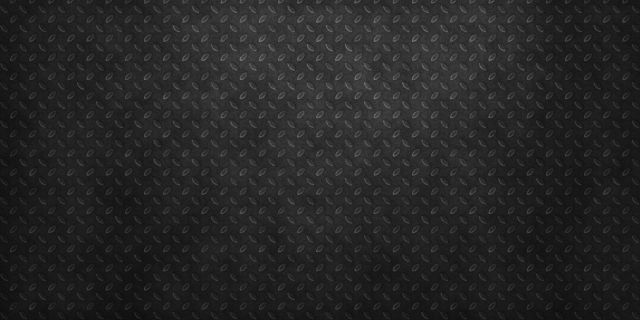
Reproduce this texture procedurally as a Shadertoy shader.

```glsl
// Dark steel tread plate: slanted rounded lugs in alternating rows, under a soft overhead light.

// Lengths are in canvas heights; lug sizes are in lattice periods.
const float PERIOD = 0.0598;
const vec2  LATTICE_ORIGIN = vec2(1.0600, 0.5227);
const float LUG_HALF_LENGTH = 0.205;
const float LUG_HALF_WIDTH = 0.070;
const float LUG_ROUNDING = 0.030;
const float RIM_WIDTH = 0.034;
const float RIM_GAIN = 0.19;
const float SHADOW_GAIN = 0.55;
const float RISING_RIM = 1.0;
const float FALLING_RIM = 0.72;
const vec2  RIM_LIGHT = vec2(-0.707, -0.707);

const vec3  STEEL_DARK = vec3(0.096);
const vec3  STEEL_LIGHT = vec3(0.212);
const vec2  GLOW_CENTER = vec2(0.53, 0.94);   // in fractions of the canvas
const vec2  GLOW_SIZE = vec2(0.42, 0.66);
const float CLOUD_GAIN = 0.50;
const float SMUDGE_GAIN = 0.40;
const float GRAIN_GAIN = 0.26;

float hash(vec2 p) {
    return fract(sin(dot(p, vec2(127.1, 311.7))) * 43758.5453);
}

float noise(vec2 p) {
    vec2 i = floor(p), f = fract(p);
    f = f * f * (3.0 - 2.0 * f);
    return mix(mix(hash(i), hash(i + vec2(1, 0)), f.x),
               mix(hash(i + vec2(0, 1)), hash(i + vec2(1, 1)), f.x), f.y);
}

float fbm(vec2 p) {
    float sum = 0.0, amplitude = 0.5;
    for (int i = 0; i < 5; i++) {
        sum += amplitude * noise(p);
        p = p * 2.03 + 17.3;
        amplitude *= 0.5;
    }
    return sum;
}

// Signed distance to a rounded lens lying along x; also returns its outward direction.
float lens(vec2 p, out vec2 normal) {
    float L = LUG_HALF_LENGTH, w = LUG_HALF_WIDTH;
    float radius = (L * L + w * w) / (2.0 * w);
    vec2 fromArcCenter = vec2(p.x, abs(p.y) + radius - w);
    float arc = length(fromArcCenter) - radius;
    vec2 fromTip = vec2(abs(p.x) - L, p.y);
    bool pastTip = fromTip.x > 0.0 && abs(p.y) * (radius - w) < fromTip.x * L;
    normal = normalize(fromArcCenter) * vec2(1.0, p.y < 0.0 ? -1.0 : 1.0);
    return (pastTip ? length(fromTip) : arc) - LUG_ROUNDING;
}

// One family of lugs: x is the surface factor, y the added rim light.
// The slant is +1 for rising, -1 for falling.
vec2 lugShade(vec2 q, float slant, float pixel) {
    vec2 id = floor(q + 0.5);
    vec2 local = q - id;
    vec2 along = normalize(vec2(1.0, slant));
    vec2 across = vec2(-along.y, along.x);
    vec2 n;
    float d = lens(vec2(dot(local, along), dot(local, across)), n);
    float facing = dot(along * n.x + across * n.y, RIM_LIGHT);

    // Worn rim, brightest where it faces the light
    float wear = mix(0.8, 1.15, hash(id + slant * 7.0)) * mix(0.6, 1.35, noise(q * 9.0));
    float rim = 1.0 - smoothstep(RIM_WIDTH - pixel * 0.5, RIM_WIDTH + pixel * 0.5, abs(d));
    float lit = rim * wear * clamp(0.58 + 0.6 * facing, 0.0, 1.0);

    // Contact shadow outside, slightly polished top inside
    float outside = smoothstep(-pixel * 0.6, pixel * 0.6, d);
    float shadow = outside * exp(-max(d, 0.0) * 17.0) * (0.6 - 0.4 * facing) * (1.0 - rim);
    float top = (1.0 - outside) * 0.12;
    return vec2(1.0 - SHADOW_GAIN * shadow + top, lit);
}

void mainImage(out vec4 fragColor, in vec2 fragCoord) {
    vec2 uv = fragCoord / iResolution.xy;
    vec2 p = fragCoord / iResolution.y;
    float pixel = 1.0 / (iResolution.y * PERIOD);

    // Overhead glow, with darker bands down both sides
    vec2 g = (uv - GLOW_CENTER) / GLOW_SIZE;
    float glow = exp(-dot(g, g));
    vec2 band = (uv.x - vec2(0.87, 0.19)) / vec2(0.07, 0.06);
    float bands = dot(exp(-band * band), vec2(1.0, 0.7));
    vec3 color = mix(STEEL_DARK, STEEL_LIGHT, glow) * (1.0 - 0.16 * bands);

    // Cloudy stains, smudges and fine grain
    color *= 1.0 + CLOUD_GAIN * (fbm(p * vec2(5.0, 3.2) + 4.0) - 0.48);
    color *= 1.0 + SMUDGE_GAIN * (fbm(p * 22.0) - 0.48);
    color *= 1.0 + GRAIN_GAIN * (noise(p * 210.0) - 0.5);

    // Rising lugs on the lattice, falling lugs at its cell centers
    vec2 q = (p - LATTICE_ORIGIN) / PERIOD;
    vec2 rising = lugShade(q, 1.0, pixel);
    vec2 falling = lugShade(q - 0.5, -1.0, pixel);
    color *= rising.x * falling.x;
    color += RIM_GAIN * (RISING_RIM * rising.y + FALLING_RIM * falling.y) * mix(0.55, 1.0, glow);

    // Slight darkening at the canvas border
    vec2 edge = min(uv, 1.0 - uv);
    color *= mix(0.88, 1.0, smoothstep(0.0, 0.06, min(edge.x, edge.y)));
    fragColor = vec4(clamp(color, 0.0, 1.0), 1.0);
}
```
